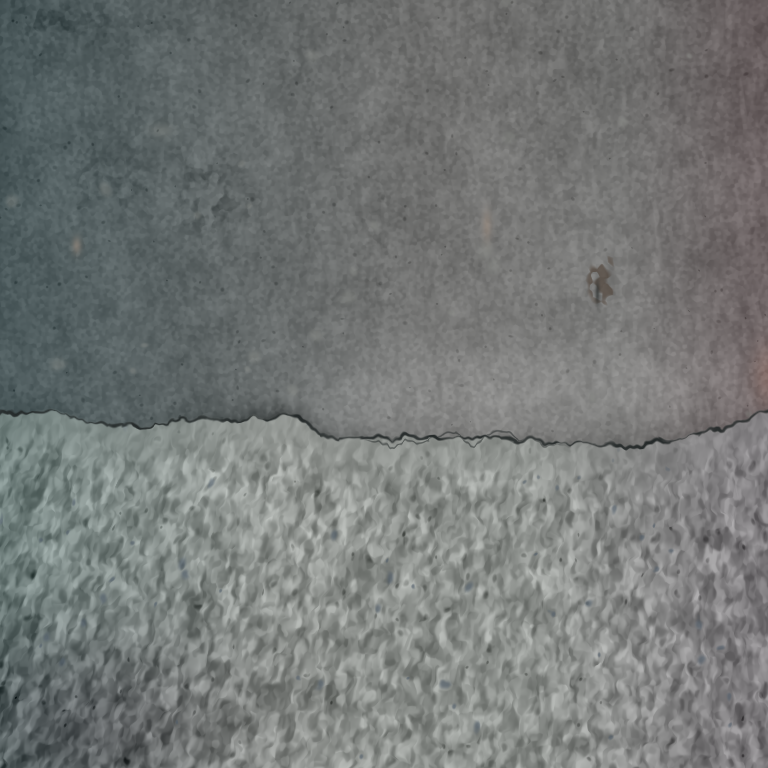
Give the GLSL for this texture, as a Shadertoy shader.

```glsl
// Weathered concrete: a smooth slab above, a rough pitted slab below, and a
// jagged crack between them. Broad soft lights set the tone; cellular noise
// adds mottling, streaks and flecks; layered sines roughen the crack.

#define CRACK_WIDTH 0.0014
#define CRACK_JITTER 0.0022
#define SMOOTH_GRAIN 0.105
#define ROUGH_GRAIN 0.25
#define STREAK_SCALE vec2(112.0, 60.0)
#define STREAK_LEAN 0.28
#define CRACK_INK vec3(0.13, 0.15, 0.15)
#define PALE_CHIP vec3(0.58, 0.59, 0.57)
#define LEAF_BROWN vec3(0.31, 0.26, 0.22)

// Crack height at evenly spaced positions from left to right
const float KNOTS[17] = float[17](
    0.462, 0.464, 0.448, 0.445, 0.452, 0.454, 0.458, 0.431, 0.430,
    0.432, 0.430, 0.428, 0.422, 0.418, 0.427, 0.440, 0.466);

vec3 hash3(vec2 p) {
    vec3 q = fract(p.xyx * vec3(0.1031, 0.1030, 0.0973));
    q += dot(q, q.yxz + 33.33);
    return fract((q.xxy + q.yzz) * q.zyx);
}

// Smooth cellular noise, centred on zero
float mottle(vec2 p) {
    vec2 cell = floor(p);
    float sum = 0.0, total = 0.0;
    for (int j = -1; j <= 1; j++)
    for (int i = -1; i <= 1; i++) {
        vec2 c = cell + vec2(i, j);
        vec3 h = hash3(c);
        vec2 d = c + h.xy - p;
        float w = exp(-5.0 * dot(d, d));
        sum += w * h.z;
        total += w;
    }
    return sum / total - 0.5;
}

// Scattered soft dots: only a share of the cells holds one
float flecks(vec2 p, float share) {
    vec2 cell = floor(p);
    float mask = 0.0;
    for (int j = -1; j <= 1; j++)
    for (int i = -1; i <= 1; i++) {
        vec2 c = cell + vec2(i, j);
        vec3 h = hash3(c + 71.0);
        float radius = 0.16 + 0.32 * fract(h.z * 57.0);
        float dotMask = 1.0 - smoothstep(radius * 0.2, radius, length(c + h.xy - p));
        mask = max(mask, dotMask * step(h.z, share));
    }
    return mask;
}

float glow(vec2 p, vec2 centre, vec2 radius) {
    vec2 d = (p - centre) / radius;
    return exp(-dot(d, d));
}

float crackHeight(float x) {
    float t = clamp(x, 0.0, 0.9999) * 16.0;
    int k = int(t);
    float y = mix(KNOTS[k], KNOTS[k + 1], smoothstep(0.0, 1.0, fract(t)));
    float rough = sin(x * 83.0 + 2.0 * sin(x * 37.0)) + 0.6 * sin(x * 191.0 + 1.0)
                + 0.4 * sin(x * 417.0 + 3.0 * sin(x * 61.0));
    return y + CRACK_JITTER * rough;
}

vec3 smoothSlab(vec2 p) {
    vec3 col = mix(vec3(0.30, 0.36, 0.37), vec3(0.45, 0.45, 0.445), smoothstep(-0.12, 0.62, p.x));
    col = mix(col, vec3(0.42, 0.37, 0.375), 0.85 * smoothstep(0.78, 1.05, p.x));
    col += 0.09 * glow(p, vec2(0.78, 0.50), vec2(0.20, 0.07));
    col += 0.07 * glow(p, vec2(0.52, 0.47), vec2(0.16, 0.06));
    col += 0.03 * glow(p, vec2(0.76, 0.70), vec2(0.17, 0.12));
    col += vec3(0.06, 0.01, -0.01) * glow(p, vec2(1.0, 0.51), vec2(0.02, 0.04));
    col -= 0.02 * smoothstep(0.75, 1.0, p.y);
    // Broad clouds, vertical trowel marks and fine grain
    vec2 warp = 0.01 * vec2(mottle(p * 29.0), mottle(p * 29.0 + 7.0));
    float cloud = mottle((p + warp) * 13.0) * 0.4 + mottle((p + warp) * 41.0) * 0.4;
    float trowel = mottle((p + warp) * vec2(150.0, 40.0)) * mix(0.25, 0.6, p.x);
    float grain = mottle(p * 210.0) * 0.7;
    col += SMOOTH_GRAIN * (cloud + trowel + grain);
    // Dark stains broken up by the mottling
    float stain = glow(p, vec2(0.27, 0.745), vec2(0.045, 0.055))
                + 0.6 * glow(p, vec2(0.14, 0.76), vec2(0.06, 0.05))
                + 0.7 * glow(p, vec2(0.08, 0.97), vec2(0.07, 0.03))
                + 0.5 * glow(p, vec2(0.49, 0.69), vec2(0.02, 0.06))
                + 0.4 * glow(p, vec2(0.68, 0.84), vec2(0.03, 0.04));
    float broken = mottle((p + warp) * vec2(95.0, 75.0)) + 0.5 * mottle(p * 170.0);
    col -= 0.11 * stain * smoothstep(-0.2, 0.3, broken);
    // Pale chips and tiny pits
    col = mix(col, PALE_CHIP, 0.35 * flecks((p + warp) * 30.0, 0.045));
    col = mix(col, PALE_CHIP, 0.35 * glow(p, vec2(0.21, 0.83), vec2(0.016, 0.009)));
    col -= 0.09 * flecks((p + warp) * 100.0, 0.03);
    float peach = glow(p, vec2(0.10, 0.68), vec2(0.006, 0.011))
                + glow(p, vec2(0.634, 0.706), vec2(0.006, 0.019));
    col = mix(col, vec3(0.60, 0.54, 0.49), 0.6 * min(peach, 1.0));
    // Small dry leaf scrap with a ragged outline
    vec2 d = (p - vec2(0.785, 0.635)) / vec2(0.015, 0.026);
    float leaf = length(d) + 1.4 * mottle(p * 130.0);
    col = mix(col, LEAF_BROWN, 0.65 * (1.0 - smoothstep(0.5, 1.1, leaf)));
    return mix(col, CRACK_INK, 0.6 * glow(p, vec2(0.778, 0.618), vec2(0.003, 0.015)));
}

vec3 roughSlab(vec2 p, float depth) {
    vec3 col = mix(vec3(0.42, 0.49, 0.48), vec3(0.555, 0.57, 0.555), smoothstep(-0.12, 0.42, p.x));
    col = mix(col, vec3(0.51, 0.50, 0.51), smoothstep(0.65, 1.02, p.x));
    col += 0.03 * glow(p, vec2(0.20, 0.38), vec2(0.22, 0.10));
    col -= vec3(0.13, 0.16, 0.14) * glow(p, vec2(0.10, 0.05), vec2(0.20, 0.13));
    col -= 0.03 * glow(p, vec2(0.92, 0.0), vec2(0.25, 0.12));
    // Leaning streaks that grow rounder towards the right
    vec2 q = vec2(p.x - STREAK_LEAN * (1.0 - p.x) * p.y, p.y);
    q += 0.008 * vec2(mottle(p * 67.0), mottle(p * 67.0 + 19.0));
    float streak = mottle(q * STREAK_SCALE) + 0.6 * mottle(q * vec2(190.0, 120.0));
    float strength = mix(0.35, 1.0, smoothstep(0.0, 0.08, depth));
    col += ROUGH_GRAIN * strength * streak + 0.05 * mottle(p * 18.0);
    // Dark pits and a few bluish stones
    col -= 0.16 * strength * flecks(q * vec2(70.0, 50.0), 0.08);
    vec3 stone = vec3(0.31, 0.36, 0.41);
    return mix(col, stone, 0.6 * strength * flecks(q * vec2(55.0, 42.0) + 9.0, 0.04));
}

void mainImage(out vec4 fragColor, in vec2 fragCoord) {
    vec2 p = fragCoord / iResolution.xy;
    float pixel = 1.0 / iResolution.y;
    float edge = crackHeight(p.x) + 0.004 * mottle(p * 120.0);
    float slope = (crackHeight(p.x + 0.002) - crackHeight(p.x - 0.002)) / 0.004;
    float side = (p.y - edge) / sqrt(1.0 + slope * slope);

    vec3 col = mix(roughSlab(p, edge - p.y), smoothSlab(p), smoothstep(-0.004, 0.004, side));

    // Soft shade above the lip, deepest left of centre
    float lip = 0.04 + 0.15 * glow(p, vec2(0.35, edge), vec2(0.08, 1.0));
    col -= lip * exp(-max(side, 0.0) / 0.011) * smoothstep(-0.002, 0.002, side);

    // Main crack, fading in places, and a thinner strand that parts from it
    float vary = mottle(vec2(p.x * 70.0, 2.0));
    float width = CRACK_WIDTH * (0.9 + 0.35 * sin(p.x * 47.0 + 1.0) + 1.2 * vary);
    float line = 1.0 - smoothstep(width - pixel, width + 1.4 * pixel, abs(side));
    float span = smoothstep(0.46, 0.49, p.x) * (1.0 - smoothstep(0.70, 0.76, p.x));
    float strand = abs(side - 0.008 * span * sin(p.x * 58.0 + 1.5 * sin(p.x * 31.0)));
    float thin = span * (1.0 - smoothstep(0.0, 0.0010 + pixel, strand));
    col = mix(col, CRACK_INK, max((0.8 + 0.4 * vary) * line, 0.5 * thin));

    fragColor = vec4(clamp(col, 0.0, 1.0), 1.0);
}
```
